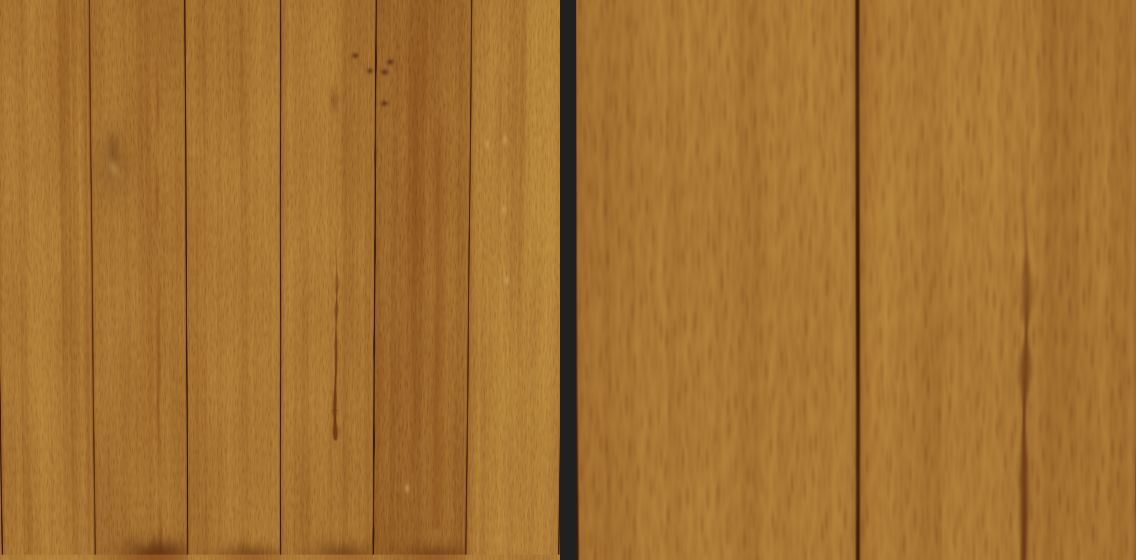
Left, the full canvas; right, a detail of the centre.
This texture is drawn by a three.js fragment shader. Its source:

```glsl
// Six upright timber boards with narrow dark joints, slightly converging downwards.
// Layered sines give the broad grain, stretched cellular noise the fine fibres;
// rust streaks, specks, a knot and a stained lower rail add the wear.
#define BOARDS 6.0
#define PITCH_BOTTOM 0.1655
#define PITCH_TOP 0.1708
#define CENTRE_X 0.501
#define JOINT_HALF 0.0010
#define BAND_AMOUNT 0.13
#define FIBRE_AMOUNT 0.30
#define PORE_AMOUNT 0.22
#define RAIL_HEIGHT 0.0105
#define SPECKS 5

varying vec2 vUv;

const vec3 BROWN = vec3(0.56, 0.35, 0.14);
const vec3 HONEY = vec3(0.715, 0.525, 0.235);
const vec3 RUST = vec3(0.50, 0.26, 0.08);
const vec3 STAIN = vec3(0.29, 0.13, 0.05);
const vec3 GAP = vec3(0.19, 0.08, 0.03);
const vec3 PALE = vec3(0.79, 0.63, 0.36);

float hash(vec2 p) {
  return fract(sin(dot(p, vec2(127.1, 311.7))) * 4375.85);
}

// Distance to the nearest jittered cell point
float cellular(vec2 p) {
  vec2 cell = floor(p), f = fract(p);
  float nearest = 2.0;
  for (int j = -1; j <= 1; j++) {
    for (int i = -1; i <= 1; i++) {
      vec2 o = vec2(float(i), float(j));
      vec2 q = cell + o;
      nearest = min(nearest, length(o + vec2(hash(q), hash(q + 57.3)) - f));
    }
  }
  return nearest;
}

// Nearly straight bands running along a board
float bands(float u, float y, float seed) {
  float sum = 0.0, amp = 0.5, freq = 5.0;
  for (int i = 0; i < 7; i++) {
    float phase = 6.28 * hash(vec2(seed, float(i)));
    sum += amp * sin(freq * u + phase + 0.9 * sin(2.7 * y + phase * 2.0));
    freq *= 1.75;
    amp *= 0.82;
  }
  return sum;
}

float is(float id, float n) { return 1.0 - step(0.5, abs(id - n)); }

float blob(vec2 p, vec2 radius) { return exp(-dot(p / radius, p / radius)); }

// Soft vertical line between two heights
float streak(float u, float y, float width, float low, float high) {
  float span = smoothstep(low, low + 0.008, y) * (1.0 - smoothstep(high - 0.15, high, y));
  return span * exp(-u * u / (width * width));
}

void main() {
  vec2 p = vUv;

  // Board layout
  float pitch = mix(PITCH_BOTTOM, PITCH_TOP, p.y);
  float s = (p.x - CENTRE_X) / pitch + 0.5 * BOARDS;
  float id = floor(s), u = fract(s);
  float joint = floor(s + 0.5);
  vec2 g = vec2(s * 0.168 + id * 3.1, p.y);

  // Grain and board tone
  float fine = cellular(g * vec2(290.0, 48.0)) - 0.5;
  float pore = smoothstep(0.32, 0.05, cellular(g * vec2(170.0, 34.0) + 7.0)) - 0.15;
  float coarse = cellular(g * vec2(75.0, 3.5)) - 0.5;
  float cloud = cellular(g * vec2(13.0, 4.0)) - 0.5;
  float band = bands(u, p.y, id + 2.0);
  float tone = 0.66 - 0.13 * is(id, 1.0) - 0.36 * is(id, 4.0) + 0.18 * is(id, 5.0);
  tone += BAND_AMOUNT * band + FIBRE_AMOUNT * fine - PORE_AMOUNT * pore;
  tone += 0.16 * coarse + 0.18 * cloud + 0.12 * sin(3.14 * p.y) - 0.07;
  vec3 colour = mix(BROWN, HONEY, clamp(tone, -0.35, 1.15));

  // Warm heartwood bands and narrow rust streaks
  float warm = smoothstep(0.0, 1.4, -band) * (0.12 + 0.12 * is(id, 0.0));
  float wave = 0.006 * sin(p.y * 17.0) + 0.004 * sin(p.y * 41.0);
  float broken = 0.6 + 0.4 * sin(p.y * 23.0 + 2.0 * sin(p.y * 9.0));
  warm += 0.5 * is(id, 1.0) * streak(u - 0.70 - wave, p.y, 0.02, 0.0, 1.1) * broken;
  warm += 0.38 * is(id, 4.0) * streak(u - 0.67 - wave, p.y, 0.05, 0.05, 0.85);
  warm += 0.25 * is(id, 4.0) * streak(u - 0.42 + wave, p.y, 0.035, 0.15, 0.95);
  colour = mix(colour, RUST, clamp(warm + 0.12 * fine * warm, 0.0, 0.8));
  float bead = 0.014 + 0.007 * sin(p.y * 63.0 + 3.0 * sin(p.y * 27.0));
  float run = streak(u - 0.59 - wave, p.y, bead + 0.008 * step(p.y, 0.27), 0.21, 0.62);
  run *= is(id, 3.0) * mix(1.0, 0.3 + 0.5 * broken, smoothstep(0.24, 0.42, p.y));
  run += 0.4 * blob(p - vec2(0.597, 0.82), vec2(0.007, 0.02));
  colour = mix(colour, mix(RUST, STAIN, 0.5), min(run, 0.85));

  // Knot with a smoky crown
  vec2 k = p - vec2(0.203, 0.70);
  colour = mix(colour, STAIN, 0.32 * blob(k - vec2(0.0, 0.032), vec2(0.010, 0.028)));
  colour = mix(colour, BROWN * 0.85, 0.35 * blob(k, vec2(0.035, 0.055)));
  colour = mix(colour, PALE, 0.4 * blob(k + vec2(0.4 * k.y, 0.0), vec2(0.009, 0.014)));

  // Scattered dark specks and pale chips
  for (int i = 0; i < SPECKS; i++) {
    float n = float(i);
    vec2 r = vec2(hash(vec2(n, 4.7)), hash(vec2(n, 9.2)));
    vec2 dark = vec2(0.632 + 0.075 * r.x, 0.80 + 0.12 * r.y);
    colour = mix(colour, STAIN, 0.65 * blob(p - dark, vec2(0.006, 0.005)));
    vec2 chip = mix(vec2(0.90 + 0.006 * r.x, 0.75 - 0.125 * n), r, step(2.5, n));
    colour = mix(colour, PALE, 0.65 * blob(p - chip, vec2(0.004, 0.008)));
  }

  // Joints: soft shade, pale left lip, thin dark core of uneven strength
  float d = (s - joint) * pitch + 0.0002 * sin(p.y * 13.0 + joint * 4.0);
  float strength = 0.92 - 0.30 * is(joint, 1.0) - 0.18 * is(joint, 5.0);
  strength *= 0.92 + 0.08 * sin(p.y * 29.0 + joint * 2.0);
  float ragged = 0.0006 * is(joint, 4.0) * pow(0.5 + 0.5 * sin(p.y * 37.0), 6.0);
  colour = mix(colour, PALE, 0.25 * exp(-pow((d + 0.0045) / 0.0018, 2.0)));
  colour = mix(colour, RUST, 0.5 * exp(-abs(d) / 0.0035));
  float core = 1.0 - smoothstep(JOINT_HALF * 0.3, JOINT_HALF * 2.0, abs(d) - ragged);
  colour = mix(colour, GAP, strength * core);

  // Damp stains above the lower rail
  float rise = max(p.y - RAIL_HEIGHT, 0.0) / (0.014 + 0.02 * hash(vec2(id, 6.0)) + 0.02 * coarse);
  float damp = exp(-rise * rise) * exp(-pow((u - 0.68) / 0.34, 2.0));
  damp *= step(0.5, id) * step(id, 4.5) * (0.55 + 0.3 * is(id, 1.0));
  colour = mix(colour, mix(RUST, STAIN, 0.6), damp);
  vec3 rail = mix(BROWN, HONEY, 0.75 + 0.3 * sin(p.x * 19.0) * sin(p.x * 7.0) + 0.4 * fine);
  rail = mix(rail, RUST, damp * 0.7);
  float onRail = 1.0 - smoothstep(RAIL_HEIGHT - 0.003, RAIL_HEIGHT + 0.001, p.y);
  colour = mix(colour, rail, onRail);

  gl_FragColor = vec4(colour, 1.0);
}
```
